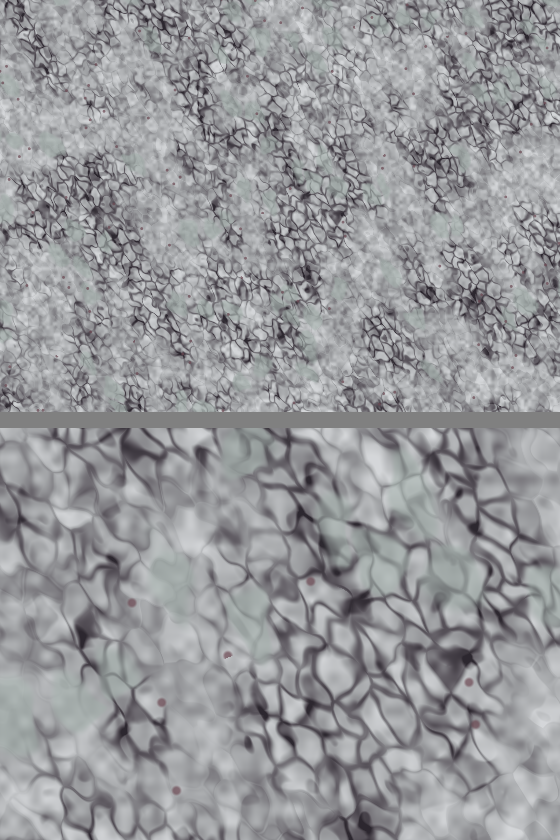
Top, the full canvas; bottom, a detail of the centre.
Give the GLSL for this texture, as a Shadertoy shader.

```glsl
const vec2 FOLIATION = vec2(0.53, -0.848);   // direction in which the mica runs
const float STRETCH = 0.66;                  // grain elongation along it
const vec3 DARK_TINT = vec3(0.004, -0.016, 0.014);
const vec3 PALE_TINT = vec3(-0.008, 0.000, 0.010);
const vec3 FELDSPAR_TINT = vec3(-0.012, 0.012, -0.004);
const vec3 GARNET = vec3(0.42, 0.28, 0.32);

// Integer hash giving two values in 0..1
vec2 hash2(vec2 cell, int seed) {
    uvec2 v = uvec2(ivec2(cell) + ivec2(seed * 131, seed * 57));
    v = v * 1664525u + 1013904223u;
    v.x += v.y * 1664525u;
    v.y += v.x * 1664525u;
    v ^= v >> 16u;
    v.x += v.y * 1664525u;
    v.y += v.x * 1664525u;
    v ^= v >> 16u;
    return vec2(v & 65535u) / 65535.0;
}

// Smooth value noise
float noise(vec2 p, int seed) {
    vec2 i = floor(p);
    vec2 f = fract(p);
    f = f * f * (3.0 - 2.0 * f);
    float low = mix(hash2(i, seed).x, hash2(i + vec2(1, 0), seed).x, f.x);
    float high = mix(hash2(i + vec2(0, 1), seed).x, hash2(i + vec2(1, 1), seed).x, f.x);
    return mix(low, high, f.y);
}

// Cellular grains: nearest distance, gap to the next grain, random value
vec3 grains(vec2 p, int seed) {
    vec2 base = floor(p);
    float nearest = 9.0;
    float second = 9.0;
    float id = 0.0;
    for (int y = -1; y <= 1; y++) {
        for (int x = -1; x <= 1; x++) {
            vec2 cell = base + vec2(x, y);
            float d = length(cell + hash2(cell, seed) - p);
            if (d < nearest) {
                second = nearest;
                nearest = d;
                id = hash2(cell, seed + 1).x;
            } else {
                second = min(second, d);
            }
        }
    }
    return vec3(nearest, second - nearest, id);
}

// Bends straight cell borders into ragged ones
vec2 warp(vec2 p, float frequency, float amount, int seed) {
    vec2 q = p * frequency;
    return p + amount * (vec2(noise(q, seed), noise(q, seed + 1)) - 0.5);
}

// Places where mica gathers, 0..1
float micaClusters(vec2 p) {
    float n = 0.55 * noise(p * 24.0, 20) + 0.45 * noise(p * 9.0, 21);
    return smoothstep(0.28, 0.72, n);
}

// Large quiet feldspar crystals, 0..1
float feldsparMask(vec2 p) {
    vec3 crystal = grains(warp(p, 45.0, 0.020, 30) * 19.0, 32);
    float body = 1.0 - smoothstep(0.30, 0.46, crystal.x);
    return body * smoothstep(0.04, 0.18, crystal.y) * step(0.74, crystal.z);
}

void mainImage(out vec4 fragColor, in vec2 fragCoord) {
    vec2 uv = fragCoord / iResolution.y;
    vec2 across = vec2(-FOLIATION.y, FOLIATION.x);
    vec2 p = vec2(dot(uv, across), dot(uv, FOLIATION) * STRETCH);

    // Pale grains parted by broken dark seams
    vec3 grain = grains(warp(p, 75.0, 0.015, 1) * 50.0, 3);
    float clusters = micaClusters(p);
    float seam = (1.0 - smoothstep(0.0, 0.36, grain.y)) * clusters;
    float grainTone = (grain.z - 0.5) * smoothstep(0.0, 0.14, grain.y);

    // Small mica flecks and fine mottling
    float fleck = smoothstep(0.64, 0.86, noise(warp(p, 90.0, 0.008, 5) * 88.0, 7));
    float mottle = noise(p * 46.0, 8) - 0.5;
    float grit = noise(uv * 112.0, 9) - 0.5;
    float drift = noise(uv * 4.0, 10) - 0.5;

    float relief = 0.46 + 1.4 * grainTone + 1.3 * mottle + 1.7 * grit + 0.5 * drift;
    relief -= 2.7 * seam + 1.7 * fleck * (0.3 + 0.7 * clusters);

    // Feldspar calms the pattern
    float feldspar = feldsparMask(p);
    relief = mix(relief, 0.32 * relief + 0.12, 0.82 * feldspar);

    // Tone and tint
    float tone = clamp(0.643 + 0.100 * relief + 0.024 * min(relief, 0.0), 0.17, 0.84);
    vec3 color = tone + mix(DARK_TINT, PALE_TINT, smoothstep(0.30, 0.68, tone));
    color += FELDSPAR_TINT * feldspar;

    // Rare garnet specks
    vec3 speck = grains(uv * 58.0, 40);
    float garnet = step(0.975, speck.z) * (1.0 - smoothstep(0.12, 0.28, speck.x));
    color = mix(color, GARNET, 0.7 * garnet);

    fragColor = vec4(color, 1.0);
}
```
